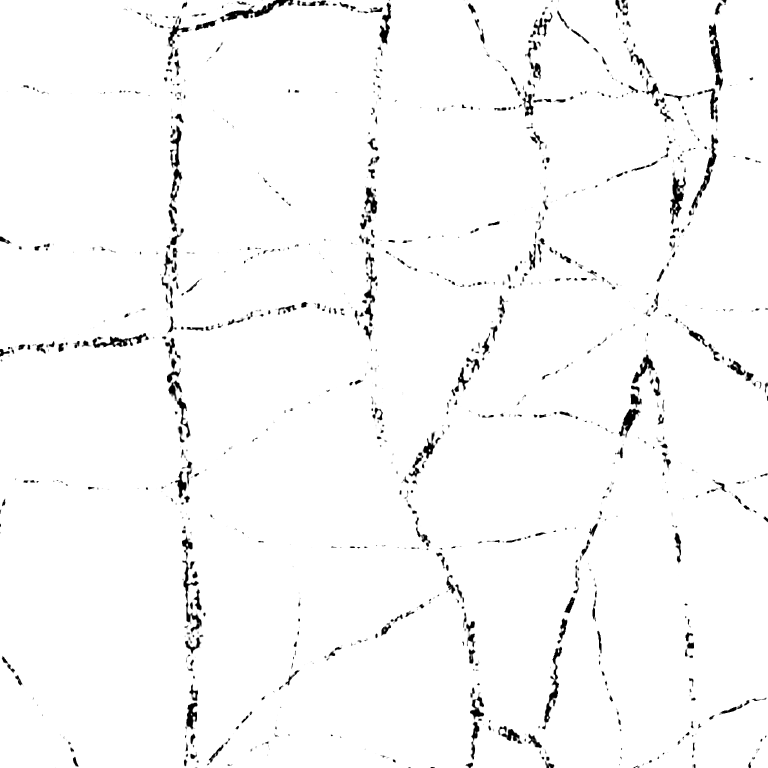
Reproduce this texture procedurally as a WebGL 1 fragment shader.

```glsl
precision highp float;
// Thin, broken black cracks on a white ground, mostly running upright.
// Borders of stretched Voronoi cells, bent by noise, give the crack lines;
// contours of fine noise crumble each line into ragged strands and specks.

uniform vec2 u_resolution;

#define SEED 37.0          // picks another crack network
#define COLUMNS 2.5        // cell columns per canvas at the left side
#define CROWDING 2.0       // extra columns gathered towards the right
#define ROWS 2.1           // cell rows per canvas
#define JITTER 0.86        // irregularity of the cells
#define WANDER 0.07        // slow bending of the cracks
#define ROUGHNESS 0.013    // small kinks in the cracks
#define THIN 0.0022        // half width of the finest cracks
#define WIDE 0.0100        // half width of the broadest cracks
#define GRAIN_SCALE 125.0  // strands per canvas
#define GRAIN_CUT 0.54     // higher leaves fewer specks
#define SOFTNESS 0.07      // blur of the speck outline

float hash(vec2 p) {
  vec3 q = fract((p.xyx + SEED) * 0.1031);
  q += dot(q, q.yzx + 33.33);
  return fract((q.x + q.y) * q.z);
}

vec2 hash2(vec2 p) {
  return vec2(hash(p), hash(p + 71.0));
}

float noise(vec2 p) {
  vec2 i = floor(p);
  vec2 f = fract(p);
  f = f * f * (3.0 - 2.0 * f);
  float low = mix(hash(i), hash(i + vec2(1.0, 0.0)), f.x);
  float high = mix(hash(i + vec2(0.0, 1.0)), hash(i + 1.0), f.x);
  return mix(low, high, f.y);
}

vec2 noise2(vec2 p) {
  return vec2(noise(p), noise(p + 19.0)) - 0.5;
}

vec2 site(vec2 cell) {
  return 0.5 + JITTER * (hash2(cell) - 0.5);
}

// Returns distance to the nearest border (canvas units) and two border hashes.
vec3 nearestCrack(vec2 p) {
  vec2 scale = vec2(COLUMNS + 2.0 * CROWDING * p.x, ROWS);
  vec2 q = vec2((COLUMNS + CROWDING * p.x) * p.x, ROWS * p.y);
  vec2 cell = floor(q);
  vec2 f = q - cell;

  // Closest site
  vec2 home = vec2(0.0);
  vec2 toHome = vec2(0.0);
  float best = 100.0;
  for (int y = -1; y <= 1; y++) {
    for (int x = -1; x <= 1; x++) {
      vec2 o = vec2(float(x), float(y));
      vec2 r = o + site(cell + o) - f;
      float d = dot(r, r);
      if (d < best) {
        best = d;
        home = o;
        toHome = r;
      }
    }
  }

  // Closest border between that site and its neighbours
  float border = 100.0;
  vec2 pairId = vec2(0.0);
  for (int y = -2; y <= 2; y++) {
    for (int x = -2; x <= 2; x++) {
      vec2 o = home + vec2(float(x), float(y));
      vec2 r = o + site(cell + o) - f;
      vec2 across = r - toHome;
      if (dot(across, across) > 0.00001) {
        float d = 0.5 * dot(toHome + r, across) / length(across * scale);
        if (d < border) {
          border = d;
          pairId = 2.0 * cell + home + o;
        }
      }
    }
  }
  return vec3(border, hash2(pairId + 131.0));
}

// Ink of a crumbled band; t runs from 0 at its middle to 1 at its rim.
float crumble(vec2 p, float t, float loss) {
  if (t > 1.0) return 0.0;
  vec2 g = p * GRAIN_SCALE * vec2(1.2, 0.85);
  float strand = 1.0 - abs(2.0 * noise(g) - 1.0);
  float grain = 0.5 * strand + 0.5 * noise(g * 2.3 + 7.0);
  float cut = GRAIN_CUT + loss + 0.5 * (t - 0.4) * (t - 0.4);
  cut += 0.35 * (0.5 - noise(p * 24.0));
  return smoothstep(cut - SOFTNESS, cut + SOFTNESS, grain);
}

float crackInk(vec2 p) {
  vec2 bent = p + WANDER * noise2(p * 5.0) + ROUGHNESS * noise2(p * 30.0);

  // Main cracks, broad ones more crumbled, some nearly worn away
  vec3 crack = nearestCrack(bent);
  float breadth = crack.y * crack.y;
  float halfWidth = mix(THIN, WIDE, breadth) * (0.6 + 0.8 * noise(p * 9.0));
  float loss = 0.12 * breadth + 0.1 * step(0.7, crack.z);
  float ink = crumble(p, crack.x / halfWidth, loss);

  // Faint hairlines lying across them, mostly at the right
  float presence = smoothstep(0.4, 0.8, p.x) * smoothstep(0.4, 0.6, noise(p * 6.0 + 3.0));
  float hairline = nearestCrack(bent.yx + 0.2).x / (0.8 * THIN);
  return max(ink, crumble(p, hairline, 0.25 - 0.16 * presence));
}

void main() {
  // Four samples per pixel smooth the outlines
  float ink = 0.0;
  for (int j = 0; j < 2; j++) {
    for (int i = 0; i < 2; i++) {
      vec2 offset = 0.6 * vec2(float(i), float(j)) - 0.3;
      ink += 0.25 * crackInk((gl_FragCoord.xy + offset) / u_resolution);
    }
  }
  gl_FragColor = vec4(vec3(1.0 - ink), 1.0);
}
```
